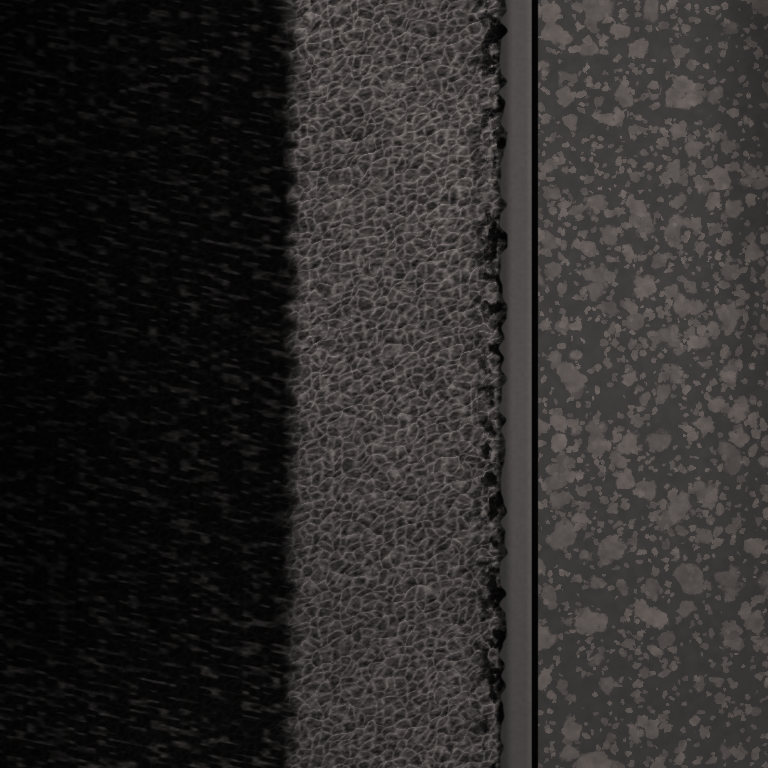
Reproduce this texture procedurally as a Shadertoy shader.

```glsl
// Draws a looped carpet, half in shadow, beside a metal trim and speckled stone.
// Tufts come from warped cell distances with stretched fibre noise; the stone
// chips are scattered in several sizes with noisy outlines.

#define SHADOW_X 0.380
#define CARPET_X 0.655
#define GAP_X 0.6925
#define STONE_X 0.7005
#define TUFT_COUNT vec2(72.0, 84.0)
#define CHIP_SCALE 21.0
#define CHIP_LAYERS 4
#define WARM vec3(1.0, 0.945, 0.925)
#define CHIP_COLOR vec3(0.395, 0.365, 0.352)
#define STONE_COLOR vec3(0.232, 0.222, 0.220)
#define TRIM_COLOR vec3(0.292, 0.275, 0.275)

float hash(vec2 p) {
    return fract(sin(dot(p, vec2(127.1, 311.7))) * 43758.5);
}

vec2 hash2(vec2 p) {
    return vec2(hash(p), hash(p + 57.3));
}

float noise(vec2 p) {
    vec2 i = floor(p), f = fract(p);
    f = f * f * (3.0 - 2.0 * f);
    return mix(mix(hash(i), hash(i + vec2(1, 0)), f.x),
               mix(hash(i + vec2(0, 1)), hash(i + vec2(1, 1)), f.x), f.y);
}

float fbm(vec2 p) {
    float sum = 0.0, amp = 0.5;
    for (int i = 0; i < 4; i++) {
        sum += amp * noise(p);
        p = p * 2.03 + 11.7;
        amp *= 0.5;
    }
    return sum / 0.9375;
}

// xy: offset from the nearest centre, z: distance to the cell border, w: cell id
vec4 tuftCell(vec2 p) {
    vec2 base = floor(p), offset = vec2(0.0);
    float near = 9.0, second = 9.0, id = 0.0;
    for (int y = -1; y <= 1; y++)
    for (int x = -1; x <= 1; x++) {
        vec2 cell = base + vec2(x, y);
        vec2 r = p - cell - 0.1 - 0.8 * hash2(cell);
        float d = length(r);
        if (d < near) {
            second = near;
            near = d;
            offset = r;
            id = hash(cell + 9.1);
        } else second = min(second, d);
    }
    return vec4(offset, second - near, id);
}

// Brightness of the pile, from dark pockets to bright loop rims
float pile(vec2 uv) {
    vec2 p = uv * TUFT_COUNT;
    p += 0.9 * (vec2(noise(p * 0.8), noise(p * 0.8 + 31.0)) - 0.5);
    p.y -= 0.35 * p.x;
    vec4 tuft = tuftCell(p);
    float rim = 1.0 - smoothstep(0.0, 0.5, tuft.z);
    float fibre = noise(vec2(uv.x * 170.0 + uv.y * 60.0, uv.y * 330.0 - uv.x * 110.0));
    float fine = noise(uv * vec2(330.0, 420.0));
    float shade = 0.128 + 0.10 * rim + 0.07 * tuft.y + 0.035 * (tuft.w - 0.5);
    return max(shade + 0.10 * (fibre - 0.3) + 0.07 * (fine - 0.4), 0.02);
}

vec3 carpet(vec2 uv) {
    float shade = pile(uv);
    float light = 1.17 + 0.22 * smoothstep(0.15, 0.75, uv.y);
    light *= 0.88 + 0.24 * fbm(uv * vec2(7.0, 5.0));
    float lit = shade * light;

    // Curled loops and deep gaps along the trim
    float border = smoothstep(0.600, 0.645, uv.x);
    float curl = fbm(uv * vec2(95.0, 75.0));
    lit *= mix(1.0, smoothstep(0.32, 0.58, curl) * 1.05, border * 0.85);
    lit *= 1.0 - 0.65 * smoothstep(0.644, 0.653, uv.x);

    // Short flat strokes remain visible in the shadow
    float stroke = noise(vec2(uv.x * 75.0, uv.y * 230.0 + uv.x * 45.0));
    float grain = noise(uv * vec2(160.0, 300.0));
    float dim = 0.013 + 0.085 * smoothstep(0.45, 1.0, stroke) * (0.4 + grain);
    dim += 0.10 * max(shade - 0.14, 0.0);
    dim *= 0.60 + 0.55 * smoothstep(0.0, 0.3, uv.x) + 0.45 * smoothstep(0.25, 0.0, uv.y);

    float ragged = 0.020 * (noise(uv * vec2(50.0, 85.0)) - 0.5);
    float sun = smoothstep(SHADOW_X - 0.016, SHADOW_X + 0.018, uv.x + ragged);
    return mix(dim, lit, sun) * WARM;
}

// Coverage of one size of chip, strength varying from chip to chip
float chips(vec2 p, float crowd) {
    vec2 base = floor(p);
    float ragged = fbm(p * 3.2) - 0.5, cover = 0.0;
    for (int y = -1; y <= 1; y++)
    for (int x = -1; x <= 1; x++) {
        vec2 cell = base + vec2(x, y);
        vec2 r = p - cell - hash2(cell);
        float turn = 6.283 * hash(cell + 4.7);
        r = mat2(cos(turn), sin(turn), -sin(turn), cos(turn)) * r;
        r.x *= 1.0 + 0.7 * hash(cell + 8.3);
        float radius = 0.16 + 0.32 * hash(cell + 2.9);
        float mask = smoothstep(0.06, -0.06, length(r) + 0.65 * ragged - radius);
        mask *= step(hash(cell + 6.1), crowd);
        cover = max(cover, mask * (0.55 + 0.45 * hash(cell + 3.3)));
    }
    return cover;
}

vec3 stone(vec2 uv) {
    float cover = 0.0, scale = CHIP_SCALE;
    float crowd = 0.22 + 0.48 * fbm(uv * 9.0);
    for (int i = 0; i < CHIP_LAYERS; i++) {
        cover = max(cover, chips(uv * scale + float(i) * 17.3, crowd));
        scale *= 1.65;
    }
    float mottle = fbm(uv * 90.0) - 0.5;
    vec3 color = mix(STONE_COLOR, CHIP_COLOR, cover * (0.9 + 0.5 * mottle));
    color *= 1.0 + 0.16 * mottle;
    return color * (0.93 + 0.12 * smoothstep(0.0, 0.6, uv.y)) * (1.0 - 0.25 * smoothstep(0.9, 1.0, uv.x) * uv.y);
}

void mainImage(out vec4 fragColor, in vec2 fragCoord) {
    vec2 uv = fragCoord / iResolution.xy;
    float soft = 0.0012;

    vec3 trim = TRIM_COLOR * (0.92 + 0.14 * smoothstep(0.0, 0.5, uv.y));
    trim *= 0.97 + 0.06 * noise(uv * 260.0);
    trim *= 1.0 - 0.3 * smoothstep(0.669, 0.656, uv.x);
    trim *= 1.0 + 0.12 * smoothstep(0.684, 0.690, uv.x);

    // The pile overhangs the trim in small bumps
    float edge = CARPET_X + 0.012 * (noise(vec2(3.0, uv.y * 75.0)) - 0.5);
    vec3 color = mix(carpet(uv), trim, smoothstep(edge - 0.0018, edge + 0.0018, uv.x));
    color = mix(color, vec3(0.012), smoothstep(GAP_X - soft, GAP_X + soft, uv.x));
    color = mix(color, stone(uv), smoothstep(STONE_X - soft, STONE_X + soft, uv.x));
    fragColor = vec4(color, 1.0);
}
```
